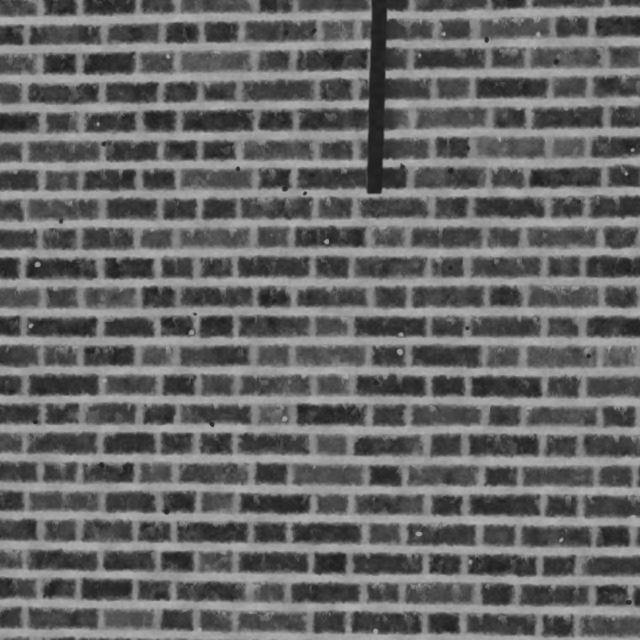
Write a Shadertoy shader that draws this texture.

```glsl
// Draws a worn grey brick wall of alternating long and short bricks, with a dark pole at the top.

float hash(vec2 p) {
    vec3 q = fract(vec3(p.xyx) * 0.1031);
    q += dot(q, q.yzx + 33.33);
    return fract((q.x + q.y) * q.z);
}

float noise(vec2 p) {
    vec2 i = floor(p), f = fract(p);
    f = f * f * (3.0 - 2.0 * f);
    return mix(mix(hash(i), hash(i + vec2(1, 0)), f.x),
               mix(hash(i + vec2(0, 1)), hash(i + vec2(1, 1)), f.x), f.y);
}

float fbm(vec2 p) {
    float sum = 0.0, amp = 0.5;
    for (int i = 0; i < 4; i++) {
        sum += amp * noise(p);
        p = p * 2.03 + 17.3;
        amp *= 0.5;
    }
    return sum / 0.9375;
}

float roundedBox(vec2 p, vec2 halfSize, float radius) {
    vec2 d = abs(p) - halfSize + radius;
    return length(max(d, 0.0)) + min(max(d.x, d.y), 0.0) - radius;
}

// Width of brick k in its course; an odd-sized brick breaks the bond near the left
float brickWidth(int k, bool oddCourse) {
    if (k == 2) return 0.09;
    bool isShort = k == 3 || ((k % 2 == 1) == oddCourse);
    return isShort ? 0.0605 : 0.1198;
}

void mainImage(out vec4 fragColor, in vec2 fragCoord) {
    vec2 uv = fragCoord / iResolution.xy;
    uv.y = 1.0 - uv.y; // measure downwards from the top

    // Courses fan out slightly towards the right
    float sag = 0.003 * (noise(uv * vec2(7.0, 22.0)) - 0.5);
    float course = (uv.y + sag - 0.056 + 0.0143 * uv.x) / (0.04544 + 0.00143 * uv.x) + 0.5;
    float row = floor(course);
    bool oddCourse = mod(row, 2.0) > 0.5;

    // Walk along the course to the brick under this point
    float x = uv.x * (0.985 + 0.026 * uv.y) + 0.006 * (hash(vec2(row, 71.0)) - 0.5);
    float left = oddCourse ? -0.055 : -0.022;
    float width = 0.0;
    int index = 0;
    for (int k = 0; k < 14; k++) {
        index = k;
        width = brickWidth(k, oddCourse);
        if (x < left + width) break;
        left += width;
    }
    vec2 id = vec2(float(index), row + 40.0);
    vec2 local = vec2(x - left - 0.5 * width, (course - row - 0.5) * 0.046);

    // Ragged brick outline
    vec2 size = vec2(0.5 * width - 0.0042, 0.0163);
    size -= 0.0013 * vec2(hash(id + 5.1), hash(id + 9.7));
    float edge = roundedBox(local, size, 0.004);
    edge += 0.0055 * (fbm(uv * 75.0) - 0.5) + 0.003 * (noise(uv * 190.0) - 0.5);
    float brick = 1.0 - smoothstep(-0.0036, 0.0036, edge);

    // Brick face: own tone, paler zone, mottling and mortar smears
    float paleZone = exp(-dot(uv - vec2(0.72, 0.33), uv - vec2(0.72, 0.33)) * 14.0);
    float pick = hash(id + 2.3);
    float face = 0.165 + 0.14 * pick * pick + 0.07 * paleZone * hash(id + 13.0);
    face += (0.09 + 0.16 * hash(id + 3.7)) * (fbm(uv * 60.0 + id * 3.1) - 0.42);
    face += 0.05 * (noise(uv * 240.0) - 0.5);
    float smear = smoothstep(0.57, 0.78, fbm(uv * vec2(80.0, 60.0) + 31.0));
    smear *= 0.35 + 0.65 * smoothstep(0.002, -0.016, local.y);
    face += 0.24 * smear;
    face += 0.11 * smoothstep(-0.0075, 0.0, edge);

    // Mortar: bright along the beds, duller in the upright joints
    float bed = smoothstep(0.013, 0.020, abs(local.y));
    float mortar = mix(0.54, 0.64, bed) + 0.14 * (fbm(uv * vec2(35.0, 60.0)) - 0.5);
    mortar += 0.05 * (noise(uv * 230.0) - 0.5);
    float tone = mix(mortar, max(face, 0.13), brick);

    // Scattered chips, some dark and some pale
    vec2 cell = floor(uv * 28.0);
    vec2 chip = fract(uv * 28.0) - 0.25 - 0.5 * vec2(hash(cell + 3.0), hash(cell + 8.0));
    float chance = hash(cell + 50.0);
    float chipMask = smoothstep(0.15, 0.04, length(chip) + 0.12 * (noise(uv * 150.0) - 0.5));
    tone = mix(tone, chance < 0.025 ? 0.68 : 0.12, chipMask * step(chance, 0.06) * 0.85);

    // Pole with a stained strip of wall to its right
    float poleX = uv.x - 0.593 + 0.026 * uv.y;
    float stain = smoothstep(0.05, 0.01, poleX + 0.025 * (fbm(uv * 40.0) - 0.5));
    stain *= step(0.0, poleX) * smoothstep(0.33, 0.28, uv.y) * brick;
    tone = mix(tone, 0.15, 0.75 * stain);
    float pole = roundedBox(vec2(poleX, uv.y - 0.10), vec2(0.0115, 0.203), 0.004);
    pole += 0.002 * (noise(uv * 60.0) - 0.5);
    tone = mix(0.12 + 0.04 * noise(uv * 120.0), tone, smoothstep(-0.002, 0.003, pole));

    fragColor = vec4(vec3(clamp(tone, 0.0, 1.0)), 1.0);
}
```
